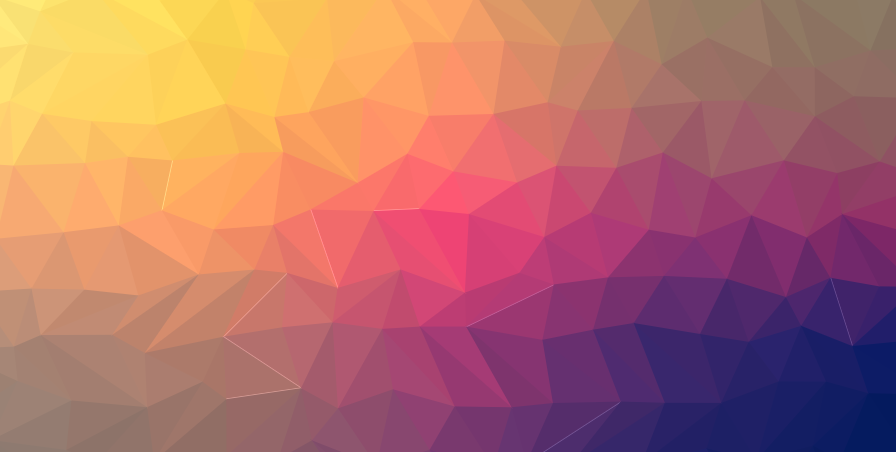
Give the GLSL for this background, as a Shadertoy shader.

```glsl
// Low-poly sunset: a staggered, jittered grid is split into triangles, and each
// facet takes one flat colour from a smooth field running from yellow at the upper
// left through pink in the centre to navy at the lower right. Rare seams catch light.

vec2 hash22(vec2 p) {
    vec3 q = fract(p.xyx * vec3(0.1031, 0.1030, 0.0973));
    q += dot(q, q.yzx + 33.33);
    return fract((q.xx + q.yz) * q.zy);
}

float cross2(vec2 a, vec2 b) { return a.x * b.y - a.y * b.x; }

// Signed distance to a line, positive on its left
float leftOf(vec2 p, vec2 a, vec2 b) {
    return cross2(b - a, p - a) / max(length(b - a), 1e-4);
}

// Five evenly spaced colour stops
vec3 ramp(float t, vec3 a, vec3 b, vec3 c, vec3 d, vec3 e) {
    vec4 k = clamp(t * 4.0 - vec4(0, 1, 2, 3), 0.0, 1.0);
    return mix(mix(mix(mix(a, b, k.x), c, k.y), d, k.z), e, k.w);
}

// Horizontal ramps blended from bottom to top
vec3 sunsetField(vec2 uv) {
    float x = uv.x;
    vec3 ground = ramp(x, vec3(0.54, 0.48, 0.44), vec3(0.57, 0.43, 0.40),
        vec3(0.48, 0.23, 0.44), vec3(0.13, 0.13, 0.41), vec3(0.00, 0.10, 0.36));
    vec3 low = ramp(x, vec3(0.68, 0.54, 0.47), vec3(0.72, 0.49, 0.42),
        vec3(0.69, 0.23, 0.45), vec3(0.27, 0.16, 0.43), vec3(0.06, 0.11, 0.41));
    vec3 middle = ramp(x, vec3(0.98, 0.66, 0.47), vec3(1.00, 0.60, 0.39),
        vec3(1.00, 0.28, 0.47), vec3(0.61, 0.21, 0.45), vec3(0.57, 0.16, 0.40));
    vec3 high = ramp(x, vec3(1.00, 0.84, 0.42), vec3(1.00, 0.79, 0.32),
        vec3(1.00, 0.55, 0.41), vec3(0.64, 0.42, 0.41), vec3(0.54, 0.38, 0.37));
    vec3 top = ramp(x, vec3(1.00, 0.92, 0.49), vec3(1.00, 0.85, 0.31),
        vec3(0.99, 0.66, 0.40), vec3(0.60, 0.50, 0.39), vec3(0.53, 0.48, 0.39));
    return ramp(uv.y, ground, low, middle, high, top);
}

// Mesh vertex in units of the canvas height; odd rows are shifted half a cell
vec2 meshVertex(vec2 id) {
    vec2 jitter = (hash22(id + 67.0) - 0.5) * vec2(0.6, 0.56);
    return (id + vec2(0.5 * mod(id.y, 2.0), 0.0) + jitter) * vec2(0.118, 0.126);
}

// Adds one facet: colour times coverage in rgb, coverage in alpha
void addFacet(inout vec4 sum, vec2 p, vec2 a, vec2 b, vec2 c, float pixel, float aspect) {
    float seam = leftOf(p, c, a);
    float inside = min(seam, min(leftOf(p, a, b), leftOf(p, b, c)));
    float cover = clamp(0.5 + inside / pixel, 0.0, 1.0);
    if (cover <= 0.0) return;
    vec2 centre = (a + b + c) / 3.0;
    vec2 rnd = hash22(centre * 517.0);
    vec3 colour = sunsetField(clamp(centre / vec2(aspect, 1.0), 0.0, 1.0));
    colour *= 0.97 + 0.06 * rnd.x;
    // Pale hairline along a few edges
    colour += 0.16 * step(0.98, rnd.y) * (1.0 - smoothstep(0.0005, 0.003, abs(seam)));
    sum += vec4(colour, 1.0) * cover;
}

void mainImage(out vec4 fragColor, in vec2 fragCoord) {
    float aspect = iResolution.x / iResolution.y;
    float pixel = 1.0 / iResolution.y;
    vec2 p = fragCoord * pixel;
    vec2 home = floor(p / vec2(0.118, 0.126));
    vec4 sum = vec4(0.0);

    for (int j = -1; j <= 1; j++)
    for (int i = -2; i <= 1; i++) {
        vec2 id = home + vec2(i, j);
        vec2 a = meshVertex(id);
        vec2 b = meshVertex(id + vec2(1, 0));
        vec2 c = meshVertex(id + vec2(1, 1));
        vec2 d = meshVertex(id + vec2(0, 1));
        // Split along the diagonal that leaves the larger smallest triangle
        float splitAC = min(cross2(b - a, c - a), cross2(c - a, d - a));
        float splitBD = min(cross2(b - a, d - a), cross2(c - b, d - b));
        if (splitBD > splitAC) {
            vec2 first = a;
            a = b; b = c; c = d; d = first;
        }
        addFacet(sum, p, a, b, c, pixel, aspect);
        addFacet(sum, p, a, c, d, pixel, aspect);
    }
    fragColor = vec4(clamp(sum.rgb / max(sum.a, 1e-3), 0.0, 1.0), 1.0);
}
```
